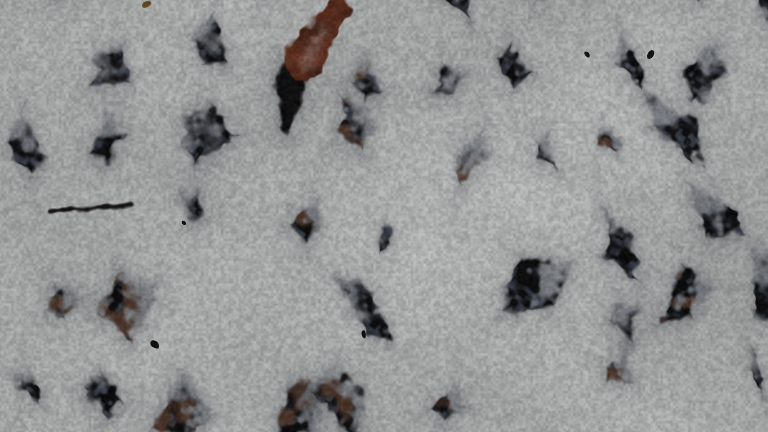
Give the GLSL for this texture, as a WebGL 1 fragment shader.

```glsl
precision highp float;
uniform vec2 u_resolution;

vec2 hash2(vec2 p) {
  vec3 q = fract(p.xyx * vec3(0.1031, 0.103, 0.0973));
  q += dot(q, q.yzx + 33.33);
  return fract((q.xx + q.yz) * q.zy);
}

// Two channels of smooth lattice noise, 0 to 1
vec2 noise2(vec2 p) {
  vec2 id = floor(p), f = p - id;
  f = f * f * (3.0 - 2.0 * f);
  return mix(mix(hash2(id), hash2(id + vec2(1.0, 0.0)), f.x),
             mix(hash2(id + vec2(0.0, 1.0)), hash2(id + 1.0), f.x), f.y);
}

vec2 turn(vec2 p, float a) {
  return vec2(cos(a) * p.x - sin(a) * p.y, sin(a) * p.x + cos(a) * p.y);
}

// Distance to a bar whose radius runs from ra to rb
float taper(vec2 p, vec2 a, vec2 b, float ra, float rb) {
  vec2 ab = b - a;
  float t = clamp(dot(p - a, ab) / dot(ab, ab), 0.0, 1.0);
  return length(p - a - ab * t) - mix(ra, rb, t);
}

// Angular stones, dark on one side and fading under snow on the other
vec3 addStones(vec3 col, vec2 p, vec2 rough, vec2 fine) {
  vec2 wobbled = p + 0.022 * (rough - 0.5) + 0.012 * (fine - 0.5);
  for (int j = -1; j <= 1; j++)
    for (int i = -1; i <= 1; i++) {
      vec2 id = floor(p / 0.19) + vec2(float(i), float(j));
      vec2 place = hash2(id + 23.0), form = hash2(id + 137.0), kind = hash2(id + 71.0);
      if (kind.x > 0.72) continue;
      vec2 q = turn(wobbled - (id + 0.2 + 0.6 * place) * 0.19, (form.x - 0.6) * 1.2);
      q.x *= mix(1.15, 2.2, fract(form.x * 7.3));
      float r = mix(0.03, 0.075, form.y);
      float d = -1.0;
      for (int k = 0; k < 4; k++) {
        float n = float(k);
        float a = n * 1.571 + place.x * 6.0 + 0.7 * fract(place.y * 31.0 + n * 0.38);
        float reach = 0.55 + 0.5 * fract(place.y * 17.0 + n * 0.618);
        d = max(d, dot(q, vec2(cos(a), sin(a))) - r * reach);
      }

      // Grey melt ring, then the stone itself
      float halo = 0.42 * exp(-max(d, 0.0) / 0.02);
      col = mix(col, vec3(0.32, 0.33, 0.35), halo);
      vec2 lit = normalize(vec2(kind.y - 0.45, 0.4));
      float buried = 0.34 + 0.55 * dot(q, lit) / r + 1.1 * (rough.y - 0.5) + 0.5 * (fine.x - 0.5);
      float dust = smoothstep(0.1, 0.9, buried);
      float cover = 1.0 - smoothstep(-0.009, 0.006 + 0.012 * dust, d);
      vec3 stone = mix(vec3(0.05, 0.05, 0.055), vec3(0.2, 0.22, 0.26), smoothstep(0.35, 0.95, fine.y));
      vec3 rust = vec3(0.28, 0.20, 0.16);
      stone = mix(stone, rust, step(0.8, kind.y) * smoothstep(0.4, 0.7, rough.x));
      stone = mix(stone, vec3(0.46, 0.48, 0.51), dust * 0.9);
      col = mix(col, stone, cover * (1.0 - 0.35 * dust));
    }
  return col;
}

// Sparse crisp crumbs, a few of them ochre
vec3 addCrumbs(vec3 col, vec2 p, float fine) {
  vec2 id = floor(p / 0.13);
  vec2 place = hash2(id + 211.0), kind = hash2(id + 317.0);
  vec2 q = turn(p - (id + 0.2 + 0.6 * place) * 0.13, kind.y * 3.0);
  float d = length(q * vec2(1.0, 1.6)) - mix(0.004, 0.013, place.x) + (fine - 0.5) * 0.008;
  vec3 crumb = mix(vec3(0.06), vec3(0.38, 0.30, 0.14), step(0.75, kind.y));
  return mix(col, crumb, step(kind.x, 0.1) * (1.0 - smoothstep(-0.002, 0.002, d)));
}

void main() {
  vec2 p = gl_FragCoord.xy / u_resolution.y;
  vec2 rough = noise2(p * 30.0 + 5.0);
  vec2 fine = noise2(turn(p, 0.6) * 75.0 + 90.0);

  // Snow with soft hollows
  float swell = sin(p.x * 5.1 + 2.0 * sin(p.y * 3.7)) + sin(p.y * 7.3 - p.x * 3.1 + 1.0);
  swell += 0.6 * sin(p.x * 13.0 + p.y * 9.0 + 2.0 * sin(p.y * 11.0));
  vec3 col = vec3(0.657, 0.665, 0.664) + 0.013 * swell;
  vec2 away = p - vec2(0.95, 0.5);
  col -= 0.04 * dot(away, away);

  col = addStones(col, p, rough, fine);
  col = addCrumbs(col, p, fine.x);

  // Twig
  float twig = taper(p + 0.006 * (rough - 0.5), vec2(0.115, 0.51), vec2(0.305, 0.526), 0.004, 0.006);
  col = mix(col, vec3(0.09, 0.08, 0.08), 1.0 - smoothstep(-0.004, 0.004, twig + 0.004 * (fine.x - 0.5)));

  // Wet russet leaf with a pale sheen, over a dark hollow
  vec2 torn = p + 0.022 * (rough - 0.5) + 0.008 * (fine - 0.5);
  float hollow = taper(torn, vec2(0.66, 0.71), vec2(0.675, 0.83), 0.012, 0.032);
  col = mix(col, vec3(0.33, 0.34, 0.36), 0.5 * exp(-max(hollow, 0.0) / 0.02));
  vec3 pit = mix(vec3(0.06), vec3(0.36, 0.38, 0.42), smoothstep(0.0, 0.04, 0.655 - torn.x));
  col = mix(col, pit, 1.0 - smoothstep(-0.006, 0.006, hollow));
  float leaf = taper(torn, vec2(0.705, 0.865), vec2(0.79, 0.99), 0.046, 0.022);
  float sheen = 1.0 - smoothstep(-0.015, 0.02, taper(torn, vec2(0.715, 0.86), vec2(0.745, 0.93), 0.012, 0.01));
  vec3 russet = mix(vec3(0.2, 0.10, 0.07), vec3(0.42, 0.21, 0.14), rough.x);
  russet = mix(russet, vec3(0.50, 0.40, 0.38), sheen * (0.4 + 0.6 * fine.x));
  col = mix(col, russet, 1.0 - smoothstep(-0.004, 0.004, leaf));

  // Fine grain, weaker in the dark
  float grain = noise2(p * 173.0).x - 0.5 + 0.7 * (noise2(turn(p, 0.5) * 105.0 + 300.0).y - 0.5);
  col += grain * 0.11 * (0.3 + col.g);
  gl_FragColor = vec4(col, 1.0);
}
```
